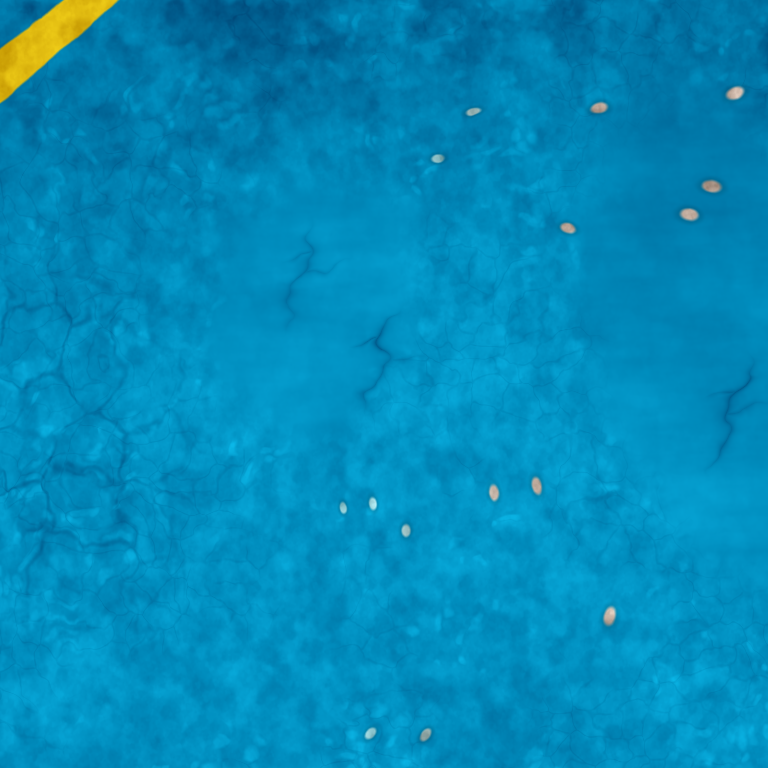
Write a WebGL 2 fragment shader that draws this texture.

```glsl
#version 300 es
precision highp float;

uniform vec2 u_resolution;
out vec4 fragColor;

vec2 hash2(vec2 p) {
    p = vec2(dot(p, vec2(127.1, 311.7)), dot(p, vec2(269.5, 183.3)));
    return fract(sin(p) * 43758.5);
}

// Cellular noise: x = blended cell value, y = nearest distance, z = edge gap
vec3 cells(vec2 p) {
    vec2 id = floor(p);
    float nearest = 8.0, second = 8.0, sum = 0.0, total = 0.0;
    for (int j = -1; j <= 1; j++) {
        for (int i = -1; i <= 1; i++) {
            vec2 cell = id + vec2(i, j);
            vec2 h = hash2(cell);
            float d = length(cell + 0.15 + 0.7 * h - p);
            float weight = exp(-6.0 * d * d);
            sum += weight * fract(h.x * 7.0 + h.y * 13.0);
            total += weight;
            second = min(second, max(nearest, d));
            nearest = min(nearest, d);
        }
    }
    return vec3(sum / total, nearest, second - nearest);
}

// Layered cell values, centred on zero
float mottle(vec2 p) {
    float sum = 0.0, amp = 0.55;
    for (int i = 0; i < 4; i++) {
        sum += amp * (cells(p).x - 0.5);
        p = mat2(1.6, 1.2, -1.2, 1.6) * p + 17.3;
        amp *= 0.55;
    }
    return sum;
}

// Soft crack running down a slanted zigzag, with two side branches
float crack(vec2 q, float phase) {
    float path = 0.28 * q.y + 0.009 * sin(q.y * 75.0 + phase) + 0.003 * sin(q.y * 210.0);
    float across = abs(q.x - path);
    float taper = 1.0 - smoothstep(0.03, 0.085, abs(q.y));
    float dark = taper * (0.6 * exp(-across / 0.004) + 0.4 * exp(-across / 0.012));
    for (int i = 0; i < 2; i++) {
        float side = 1.0 - 2.0 * float(i);
        float reach = (q.x - path) * side;
        float rise = q.y - 0.03 * float(i) - 0.22 * q.x - 0.003 * sin(q.x * 130.0 + phase);
        float fade = smoothstep(-0.004, 0.004, reach) * (1.0 - smoothstep(0.01, 0.07 - 0.03 * float(i), reach));
        dark = max(dark, 0.75 * fade * exp(-abs(rise) / 0.004));
    }
    return dark;
}

void main() {
    vec2 uv = gl_FragCoord.xy / u_resolution;
    vec2 wobble = vec2(mottle(uv * 9.0), mottle(uv * 9.0 + 40.0));
    vec2 warped = uv + 0.08 * wobble;
    float broad = mottle(uv * 4.0 + 3.0);
    float grain = mottle(uv * vec2(42.0, 36.0));

    // Worn paint surrounds two smooth repaired areas
    float centrePatch = length((warped - vec2(0.41, 0.6)) / vec2(0.16, 0.18));
    float rightPatch = length((warped - vec2(0.96 - 0.2 * (uv.y - 0.5), 0.56)) / vec2(0.21, 0.36));
    float rough = smoothstep(0.75, 1.1, min(centrePatch, rightPatch));

    // Overall shade with mottling and faint ripples
    float shade = 0.568 - 0.085 * smoothstep(0.4, 1.0, uv.y) + 0.12 * broad;
    shade -= 0.02 * smoothstep(0.35, 0.0, uv.x);
    shade += mix(0.04, 0.17, rough) * grain;
    shade += (1.0 - rough) * 0.07 * mottle(uv * vec2(6.0, 24.0) + 9.0);
    shade -= 0.1 * smoothstep(0.78, 1.0, uv.y) * smoothstep(-0.03, 0.16, mottle(uv * vec2(9.0, 13.0) + 5.0));

    // Web of hairline cracks, coarse on the left and fine elsewhere
    float leftSide = smoothstep(0.35, 0.1, uv.x) * smoothstep(0.1, 0.3, uv.y) * smoothstep(0.75, 0.55, uv.y);
    float patchy = smoothstep(-0.04, 0.14, mottle(uv * 7.0 + 21.0));
    float coarse = 1.0 - smoothstep(0.0, 0.14, cells(warped * vec2(13.0, 11.0)).z);
    float hair = 1.0 - smoothstep(0.0, 0.13, cells(warped * 27.0 + 6.0).z);
    shade -= rough * (0.085 * leftSide * (0.3 + 0.7 * patchy) * coarse + 0.035 * patchy * hair);

    // Pale chips in slanted strokes
    vec3 chip = cells(mat2(46.0, 18.0, -24.0, 34.0) * warped);
    float chipMask = smoothstep(0.0, 0.15, mottle(uv * 11.0 + 60.0)) * rough;
    shade += 0.075 * chipMask * smoothstep(0.5, 0.75, chip.x) * smoothstep(0.5, 0.15, chip.y);

    // Deep cracks
    for (int i = 0; i < 3; i++) {
        float n = float(i);
        vec2 centre = vec2(0.39 - 0.06 * n + 0.17 * n * n, 0.64 - 0.15 * n + 0.03 * n * n);
        shade -= 0.16 * crack(uv - centre + 0.03 * wobble, 2.0 * n) * (0.7 + 2.0 * abs(wobble.x));
    }
    vec3 color = vec3(max(0.0, 0.25 * (shade - 0.55)), shade, shade + 0.19);

    // Fallen leaves, upright below and flatter above
    for (int i = 0; i < 15; i++) {
        vec2 h = hash2(vec2(i, 7));
        bool low = i < 8;
        vec2 centre = low ? vec2(0.36 + 0.5 * h.x, 0.01 + 0.37 * h.y) : vec2(0.42 + 0.54 * h.x, 0.69 + 0.27 * h.y);
        float angle = (low ? 1.3 : 0.1) + 0.9 * (h.y - 0.5);
        vec2 q = mat2(cos(angle), -sin(angle), sin(angle), cos(angle)) * (uv - centre + 0.012 * wobble);
        float size = 0.6 + 0.5 * h.x;
        float shape = length(q / (size * vec2(0.013, 0.008)));
        vec3 leaf = mix(vec3(0.62, 0.82, 0.84), vec3(0.82, 0.68, 0.6), smoothstep(0.2, 0.6, h.x));
        color *= 1.0 - 0.12 * smoothstep(1.8, 0.9, shape);
        color = mix(color, leaf + 0.5 * grain, 0.9 * smoothstep(1.15, 0.6, shape));
    }

    // Yellow painted stripe across the corner
    float stripe = abs(dot(uv - vec2(0.0, 0.9), vec2(-0.64, 0.768))) - 0.0265 + 0.025 * uv.x + 0.004 * grain;
    vec3 yellow = vec3(0.87, 0.72, 0.06) + 0.25 * grain * vec3(0.8, 1.0, 0.4);
    color = mix(color, yellow, smoothstep(0.002, -0.002, stripe));

    fragColor = vec4(clamp(color, 0.0, 1.0), 1.0);
}
```
